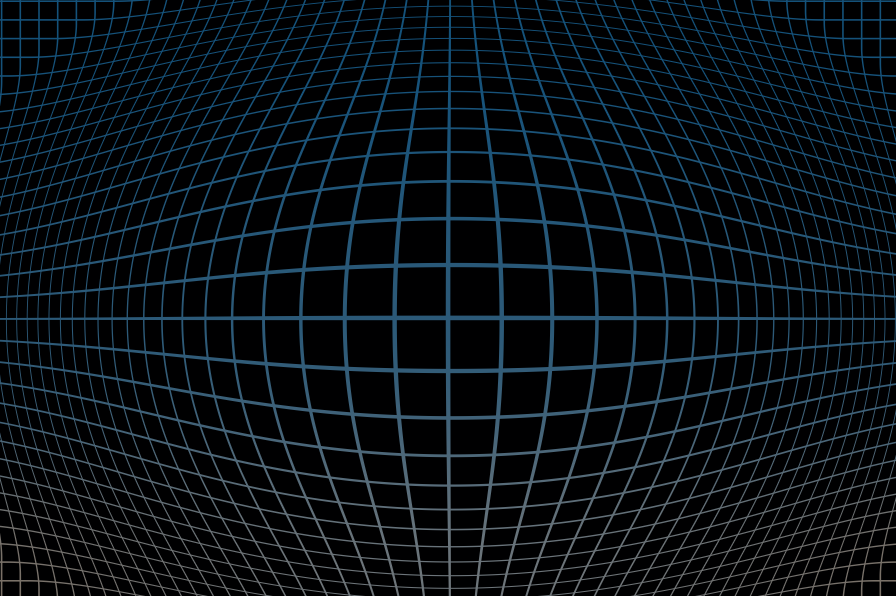
Reproduce this background procedurally as a WebGL 1 fragment shader.

```glsl
precision highp float;
// A square wire grid on black, swollen by a wide elliptical lens.
// Each pixel is mapped back through the lens to the flat grid, whose lines are
// box filtered there; line colour runs from blue at the top to warm grey below.

uniform vec2 u_resolution;

const float PI = 3.14159265;

// Lengths are in canvas heights, measured from the canvas centre
const vec2 LENS_CENTER = vec2(0.0059, -0.0363);
const vec2 LENS_RADII = vec2(0.847, 0.600);
const float LENS_SCALE = 0.31;    // least grid scale, before the falloff offset
const float FALLOFF_START = 0.145;
const float FALLOFF_RATE = 0.692;

const vec2 GRID_ORIGIN = vec2(0.0039, -0.0353);
const float CELL = 0.03137;
const float HALF_WIDTH = 0.00133;

const vec3 BACKGROUND = vec3(0.0, 0.0, 0.005);
const vec3 TOP_BLUE = vec3(0.08, 0.32, 0.48);
const vec3 MIDDLE_BLUE = vec3(0.17, 0.35, 0.47);
const vec3 LOW_GREY = vec3(0.43, 0.46, 0.48);
const vec3 CORNER_WARM = vec3(0.48, 0.44, 0.40);

// Maps a canvas point to the flat grid; beyond the lens it is unchanged
vec2 unbulge(vec2 p) {
  vec2 offset = p - LENS_CENTER;
  vec2 e = offset / LENS_RADII;
  float falloff = min(FALLOFF_START + FALLOFF_RATE * dot(e, e), 1.0);
  float scale = mix(LENS_SCALE, 1.0, 0.5 - 0.5 * cos(PI * falloff));
  return LENS_CENTER + offset * scale - GRID_ORIGIN;
}

// Share of a pixel footprint covered by the nearest line on each axis
vec2 lineCoverage(vec2 q, vec2 footprint) {
  vec2 d = mod(q + 0.5 * CELL, CELL) - 0.5 * CELL;
  vec2 high = min(d + 0.5 * footprint, vec2(HALF_WIDTH));
  vec2 low = max(d - 0.5 * footprint, vec2(-HALF_WIDTH));
  return clamp((high - low) / footprint, 0.0, 1.0);
}

vec3 lineColor(vec2 uv) {
  vec3 color = mix(MIDDLE_BLUE, TOP_BLUE, smoothstep(0.45, 0.95, uv.y));
  color = mix(color, LOW_GREY, 1.0 - smoothstep(0.0, 0.48, uv.y));
  float side = abs(2.0 * uv.x - 1.0);
  float corner = side * side * (1.0 - smoothstep(0.0, 0.3, uv.y));
  return mix(color, CORNER_WARM, corner);
}

void main() {
  float pixel = 1.0 / u_resolution.y;
  vec2 p = (gl_FragCoord.xy - 0.5 * u_resolution) * pixel;

  // Pixel footprint on the grid, from finite differences
  vec2 q = unbulge(p);
  vec2 dx = unbulge(p + vec2(pixel, 0.0)) - q;
  vec2 dy = unbulge(p + vec2(0.0, pixel)) - q;
  vec2 footprint = sqrt(dx * dx + dy * dy);

  vec2 lines = lineCoverage(q, footprint);
  float coverage = 1.0 - (1.0 - lines.x) * (1.0 - lines.y);

  vec3 color = lineColor(gl_FragCoord.xy / u_resolution);
  gl_FragColor = vec4(mix(BACKGROUND, color, coverage), 1.0);
}
```
